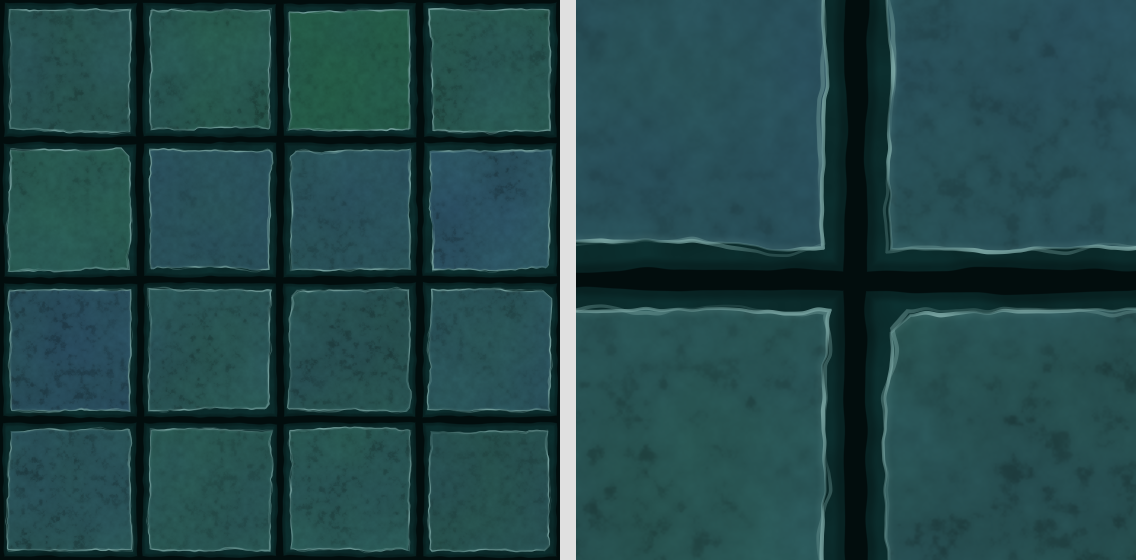
Left, the full canvas; right, a detail of the centre.
Give the GLSL for this pattern, as a Shadertoy shader.

```glsl
// Hand-painted glazed tiles, four by four, with chalky rims and dark grout.
// Each tile is a box with four uneven sides; tint, wear and strokes come from
// hashed tile numbers, and all shared noise wraps at the canvas edge.

#define TILES 4.0
#define HALF_SIZE 0.428
#define RIM_WIDTH 0.0045
#define GROUT_WIDTH 0.0195
#define TEAL vec3(0.15, 0.312, 0.31)
#define GREEN vec3(0.145, 0.338, 0.295)
#define BLUE vec3(0.155, 0.298, 0.352)
#define BEVEL vec3(0.042, 0.17, 0.17)
#define GROUT vec3(0.008, 0.064, 0.065)
#define RIM vec3(0.48, 0.65, 0.64)

float hash(vec2 p, float seed) {
    uvec3 v = uvec3(ivec3(vec3(p, seed))) * 1664525u + 1013904223u;
    v.x += v.y * v.z; v.y += v.z * v.x; v.z += v.x * v.y;
    v ^= v >> 16u;
    v.x += v.y * v.z; v.y += v.z * v.x; v.z += v.x * v.y;
    return float(v.z >> 8u) / 16777216.0;
}

// Whole-number wrap; the half step guards against rounding at the period.
vec2 wrap(vec2 i, float period) {
    return floor(mod(i + 0.5, period));
}

// Value noise that repeats after a whole number of lattice steps.
float noise(vec2 p, float period, float seed) {
    vec2 i = floor(p), f = p - i;
    f = f * f * (3.0 - 2.0 * f);
    vec2 a = wrap(i, period), b = wrap(i + 1.0, period);
    return mix(mix(hash(a, seed), hash(vec2(b.x, a.y), seed), f.x),
               mix(hash(vec2(a.x, b.y), seed), hash(b, seed), f.x), f.y);
}

float fbm(vec2 uv, float period, float seed) {
    float sum = 0.0, weight = 0.5;
    for (int i = 0; i < 4; i++) {
        sum += weight * noise(uv * period, period, seed + float(i));
        period *= 2.0;
        weight *= 0.5;
    }
    return sum / 0.9375;
}

// Distance inside a tile; each stroke redraws the sides a little differently.
float tileDistance(vec2 p, float tile, float stroke) {
    float d = 1.0, previous = 0.0;
    for (int i = 0; i < 5; i++) {
        float side = float(i % 4);
        vec2 key = vec2(tile, side);
        float t = p.y + 1.0, row = tile * 4.0 + side;
        float wobble = (noise(vec2(t * 6.0, row), 64.0, 11.0) - 0.5) * 0.02
                     + (noise(vec2(t * 27.0, row), 64.0, 12.0) - 0.5) * 0.008
                     + (noise(vec2(t * 9.0, row), 64.0, 13.0) - 0.5) * 0.026 * stroke;
        float slope = (hash(key, 14.0) - 0.5) * 0.03 * p.y;
        float notchAt = (hash(key, 15.0) - 0.5) * 0.8;
        float notch = (hash(key, 16.0) - 0.5) * 0.024 * smoothstep(-0.015, 0.015, p.y - notchAt);
        float inside = HALF_SIZE - p.x + wobble + slope + notch;
        d = min(d, inside);
        // Clip the corner shared with the previous side.
        float cut = 0.055 * smoothstep(0.82, 1.0, hash(key, 17.0));
        if (i > 0) d = min(d, (inside + previous - cut) * 0.707);
        previous = inside;
        p = vec2(p.y, -p.x);
    }
    return d;
}

// Distance to the nearest grout line; both banks are ragged on their own,
// and the noise is biased outward so the centre line stays fully covered.
float groutDistance(vec2 q) {
    float d = 1.0;
    for (int axis = 0; axis < 2; axis++) {
        float line = floor(q.x + 0.5), offset = q.x - line;
        float row = 2.0 * wrap(vec2(line), TILES).x + step(0.0, offset);
        float seed = 30.0 + float(axis);
        float bend = (noise(vec2(q.y * 3.0, row), 3.0 * TILES, seed) - 0.6) * 0.014;
        float ragged = (noise(vec2(q.y * 14.0, row), 14.0 * TILES, seed + 2.0) - 0.8) * 0.012;
        d = min(d, abs(offset) + bend + ragged);
        q = q.yx;
    }
    return d;
}

// Evenly spread ranks give a few green and blue tiles among the teal ones.
vec3 tileTint(float tile) {
    float n = mod(tile + 2.0, 16.0);
    float rank = mod(n * (2.0 * n + 1.0), 16.0) / 15.0;
    vec3 tint = mix(TEAL, GREEN, 0.6 * smoothstep(0.45, 0.1, rank) + 1.2 * smoothstep(0.06, 0.0, rank));
    tint = mix(tint, BLUE, smoothstep(0.5, 1.0, rank));
    return tint * mix(0.96, 1.04, hash(vec2(tile, 0.0), 20.0));
}

vec3 tileFace(vec2 uv, float tile) {
    float seed = 40.0 + tile * 16.0;
    float wear = hash(vec2(tile, 1.0), 21.0);
    float cloud = fbm(uv, 10.0, seed), grain = fbm(uv, 96.0, seed + 4.0);
    float specks = smoothstep(0.54, 0.8, grain) * smoothstep(0.35, 0.7, cloud);
    vec3 color = tileTint(tile);
    color += vec3(0.0, 0.03, -0.03) * (fbm(uv, 8.0, seed + 8.0) - 0.5);
    color *= 1.02 + (0.5 - cloud) * mix(0.12, 0.32, wear) + (0.5 - grain) * 0.17;
    return color * (1.0 - specks * mix(0.06, 0.2, wear));
}

void mainImage(out vec4 fragColor, in vec2 fragCoord) {
    vec2 uv = fragCoord / iResolution.xy, q = uv * TILES;
    vec2 cell = floor(q), p = q - cell - 0.5;
    float tile = cell.x + TILES * cell.y, aa = TILES / iResolution.y;

    // Bevel and two coats of grout.
    vec3 color = BEVEL * (0.8 + 0.4 * fbm(uv, 32.0, 5.0));
    float grout = groutDistance(q);
    color = mix(color, GROUT, 0.35 * smoothstep(0.05, 0.028, grout));
    color = mix(color, GROUT * 0.8, smoothstep(0.8 * aa, -0.8 * aa, grout - GROUT_WIDTH));

    // Face with a faint lit border, then its two broken chalk strokes.
    float inside = tileDistance(p, tile, 0.0);
    vec3 face = mix(tileFace(uv, tile), RIM, 0.12 * smoothstep(0.022, 0.0, inside));
    color = mix(color, face, smoothstep(-aa, aa, inside));
    for (int i = 0; i < 2; i++) {
        float stroke = float(i);
        float d = abs(i == 0 ? inside : tileDistance(p, tile, stroke));
        float pressure = noise(uv * 40.0, 40.0, 7.0 + stroke);
        float width = RIM_WIDTH * mix(0.4, 1.2, pressure);
        float ink = clamp((width - d) / aa + 0.5, 0.0, 1.0);
        color = mix(color, RIM, ink * mix(0.2, 0.95, pressure) * (1.0 - 0.5 * stroke));
    }
    fragColor = vec4(color, 1.0);
}
```
